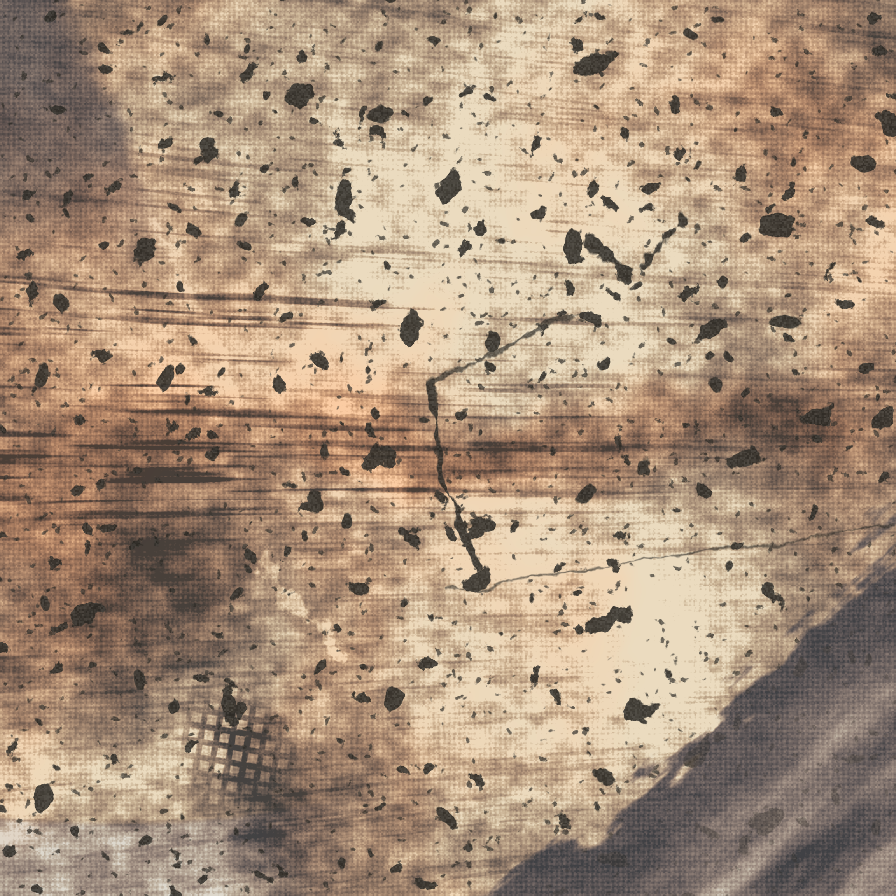
A Shadertoy shader for this texture:

```glsl
// Weathered, stained canvas with brushed streaks, peeled blots, cracks and dark corners.

float hash(vec2 p) {
    p = fract(p * vec2(123.34, 456.21));
    p += dot(p, p + 45.32);
    return fract(p.x * p.y);
}

float noise(vec2 p) {
    vec2 i = floor(p), f = fract(p);
    f = f * f * (3.0 - 2.0 * f);
    vec2 e = vec2(1.0, 0.0);
    return mix(mix(hash(i), hash(i + e), f.x),
               mix(hash(i + e.yx), hash(i + e.xx), f.x), f.y);
}

float fbm(vec2 p) {
    float sum = 0.0, amp = 0.52;
    for (int i = 0; i < 5; i++) {
        sum += amp * noise(p);
        p = mat2(1.6, 1.2, -1.2, 1.6) * p + 7.3;
        amp *= 0.5;
    }
    return sum;
}

// Soft elliptical stain
float stain(vec2 p, vec2 center, vec2 radius) {
    vec2 q = (p - center) / radius;
    return exp(-dot(q, q));
}

// Ragged chips scattered over a jittered grid
float chips(vec2 p, float cells, float density, float size, float blur) {
    vec2 g = p * cells, id = floor(g);
    float rough = fbm(g * 3.5) - 0.5, mask = 0.0;
    for (int y = -1; y <= 1; y++) {
        for (int x = -1; x <= 1; x++) {
            vec2 c = id + vec2(x, y);
            float present = step(hash(c + 3.7), density);
            vec2 q = g - c - vec2(hash(c + 11.1), hash(c + 23.9));
            float a = 3.0 * hash(c + 31.3) - 1.2;
            q = mat2(cos(a), -sin(a), sin(a), cos(a)) * q;
            float r = size * mix(0.35, 1.0, hash(c + 47.7));
            float d = length(q * vec2(0.8, 1.5)) - r + rough * r * 3.0;
            mask = max(mask, present * (1.0 - smoothstep(-blur * cells, blur * cells, d)));
        }
    }
    return mask;
}

// Broken, wobbling stroke from a to b
float stroke(vec2 p, vec2 a, vec2 b, float width, float blur) {
    p += 0.022 * (vec2(fbm(p * 28.0), fbm(p * 28.0 + 19.0)) - 0.5);
    vec2 ab = b - a;
    float d = length(p - a - ab * clamp(dot(p - a, ab) / dot(ab, ab), 0.0, 1.0));
    d += width * 3.0 * (fbm(p * 60.0) - 0.42);
    return 1.0 - smoothstep(-blur, blur, d - width);
}

vec3 agedPaint(float tone) {
    float t = clamp(tone, 0.0, 1.0) * 5.0;
    vec3 c = mix(vec3(0.27, 0.26, 0.25), vec3(0.40, 0.35, 0.32), clamp(t, 0.0, 1.0));
    c = mix(c, vec3(0.53, 0.45, 0.39), clamp(t - 1.0, 0.0, 1.0));
    c = mix(c, vec3(0.66, 0.56, 0.47), clamp(t - 2.0, 0.0, 1.0));
    c = mix(c, vec3(0.79, 0.70, 0.58), clamp(t - 3.0, 0.0, 1.0));
    return mix(c, vec3(0.92, 0.86, 0.75), clamp(t - 4.0, 0.0, 1.0));
}

void mainImage(out vec4 fragColor, in vec2 fragCoord) {
    vec2 p = fragCoord / iResolution.y;
    float blur = 0.0013;
    vec2 w = p + 0.14 * (vec2(fbm(p * 6.0), fbm(p * 6.0 + 9.0)) - 0.5);

    // Broad light and brown areas
    float rust = stain(w, vec2(0.07, 0.44), vec2(0.24, 0.15))
               + 0.8 * stain(w, vec2(0.90, 0.93), vec2(0.23, 0.13))
               + 0.9 * stain(w, vec2(0.46, 0.51), vec2(0.20, 0.05))
               + 0.8 * stain(w, vec2(0.82, 0.51), vec2(0.25, 0.05))
               + 0.6 * stain(w, vec2(0.08, 0.72), vec2(0.16, 0.10));
    float tone = 0.65 - 0.36 * rust
               + 0.26 * stain(w, vec2(0.52, 0.74), vec2(0.32, 0.22))
               + 0.38 * stain(w, vec2(0.63, 0.29), vec2(0.20, 0.15))
               - 0.42 * stain(w, vec2(0.31, 0.14), vec2(0.05, 0.15));
    tone += 0.85 * (fbm(w * 7.0 + 4.0) - 0.5) + 0.75 * (fbm(p * vec2(45.0, 62.0)) - 0.5);

    // Brushed streaks that fan out across the canvas
    vec2 q = vec2(p.x, p.y + 0.3 * (p.y - 0.47) * p.x + 0.004 * noise(p * 9.0));
    float brushed = 0.25 + 0.9 * stain(p, vec2(0.22, 0.60), vec2(0.38, 0.13))
                  + 0.9 * stain(p, vec2(0.18, 0.46), vec2(0.36, 0.035));
    float streak = noise(q * vec2(5.0, 170.0)) * 0.6 + noise(q * vec2(11.0, 330.0)) * 0.4;
    tone -= brushed * (0.75 * smoothstep(0.52, 0.85, streak) - 0.12);

    // Stencilled mesh and pale scrape beside it
    vec2 mesh = abs(fract(mat2(0.98, 0.17, -0.17, 0.98) * p * 58.0) - 0.5);
    tone += 0.35 * stain(w, vec2(0.26, 0.18), vec2(0.06, 0.05))
          * (1.0 - 2.0 * smoothstep(0.25, 0.37, max(mesh.x, mesh.y)));
    float scrape = 0.6 * stroke(p, vec2(0.17, 0.75), vec2(0.27, 0.55), 0.007, 0.004)
                 + stroke(p, vec2(0.30, 0.37), vec2(0.37, 0.27), 0.011, 0.003);
    tone += 0.3 * scrape;

    // Dark paint in the upper left and lower right corners
    float ragged = fbm(w * 11.0) - 0.5;
    float left = dot(p - vec2(0.08, 1.0), vec2(0.91, 0.41)) + 0.07 * ragged;
    float leftPaint = (1.0 - smoothstep(-0.02, 0.015, left)) * smoothstep(0.66, 0.88, p.y);
    vec2 along = vec2(dot(p, vec2(0.75, 0.66)), dot(p - vec2(0.60, 0.05), vec2(0.66, -0.75)));
    float brush = fbm(along * vec2(7.0, 30.0)) - 0.5;
    float rightPaint = smoothstep(-0.005, 0.012, along.y + 0.13 * brush + 0.06 * ragged);
    float worn = smoothstep(0.03, 0.16, along.y) * (0.22 + 1.1 * brush);
    tone = mix(tone, 0.16 + 0.3 * (tone - 0.5), 0.85 * leftPaint);
    tone = mix(tone, 0.07 + worn + 0.22 * (tone - 0.5), 0.92 * rightPaint);

    // Cool wash below a curved edge at the lower left
    float rim = p.y - 0.08 - 0.4 * (p.x - 0.12) * (p.x - 0.12) + 0.006 * ragged;
    float wash = (1.0 - smoothstep(-0.004, 0.004, rim)) * (1.0 - smoothstep(0.22, 0.42, p.x));
    tone -= 0.25 * exp(-abs(rim) * 230.0) * (1.0 - smoothstep(0.15, 0.28, p.x));

    // Woven threads and fine grit
    vec2 weave = sin(p * 6.2832 * 175.0);
    float grit = hash(floor(p * 512.0) + 0.5) - 0.5;
    tone += 0.05 * (weave.x + weave.y) + 0.17 * grit;

    vec3 color = agedPaint(tone);
    float warmth = clamp(rust + 1.6 * (fbm(w * 5.0 + 31.0) - 0.48), 0.0, 1.0);
    color *= mix(vec3(1.0), vec3(1.07, 0.93, 0.85), warmth * (1.0 - rightPaint));
    color *= mix(vec3(1.0), vec3(0.92, 0.98, 1.10), max(max(0.8 * rightPaint, 0.6 * leftPaint), 0.7 * wash));

    // Peeled chips and cracks down to the dark ground
    float chipped = chips(p, 13.0, 0.30, 0.22, blur);
    chipped = max(chipped, chips(p + 5.0, 30.0, 0.28, 0.24, blur));
    chipped = max(chipped, 0.8 * chips(p + 9.0, 85.0, 0.22, 0.27, blur));
    float crack = stroke(p, vec2(0.48, 0.57), vec2(0.50, 0.45), 0.0035, blur);
    crack = max(crack, stroke(p, vec2(0.50, 0.45), vec2(0.535, 0.37), 0.006, blur));
    crack = max(crack, 0.8 * stroke(p, vec2(0.48, 0.57), vec2(0.65, 0.65), 0.003, blur));
    crack = max(crack, stroke(p, vec2(0.66, 0.73), vec2(0.70, 0.685), 0.007, blur));
    crack = max(crack, stroke(p, vec2(0.715, 0.705), vec2(0.765, 0.755), 0.005, blur));
    crack = max(crack, 0.7 * stroke(p, vec2(0.50, 0.34), vec2(1.0, 0.415), 0.0013, blur));
    vec3 ground = vec3(0.21, 0.20, 0.18) + 0.10 * grit;
    color = mix(color, ground, 0.9 * max(chipped * (1.0 - 0.6 * rightPaint), crack));

    fragColor = vec4(clamp(color, 0.0, 1.0), 1.0);
}
```
